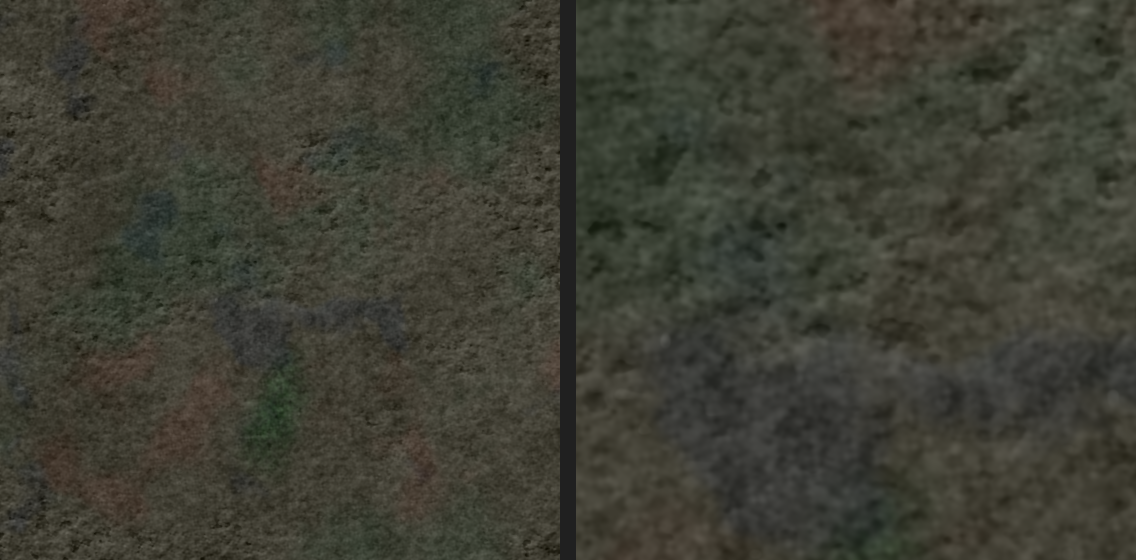
Left, the full canvas; right, a detail of the centre.
Give the GLSL for this texture, as a Shadertoy shader.

```glsl
float hash(vec2 p) {
    return fract(sin(dot(p, vec2(127.1, 311.7))) * 43758.5453);
}

float noise(vec2 p) {
    vec2 cell = floor(p), f = fract(p);
    f = f * f * (3.0 - 2.0 * f);
    float low = mix(hash(cell), hash(cell + vec2(1, 0)), f.x);
    float high = mix(hash(cell + vec2(0, 1)), hash(cell + vec2(1, 1)), f.x);
    return mix(low, high, f.y);
}

// Fractal noise around 0.5; each octave is turned to hide the grid
float fbm(vec2 p, int octaves) {
    float sum = 0.0, total = 0.0, weight = 1.0;
    for (int i = 0; i < octaves; i++) {
        sum += weight * noise(p);
        total += weight;
        weight *= 0.55;
        p = mat2(1.6, 1.2, -1.2, 1.6) * p + 17.3;
    }
    return sum / total;
}

float soilHeight(vec2 uv) {
    return fbm(uv * vec2(52.0, 66.0), 3);
}

void mainImage(out vec4 fragColor, in vec2 fragCoord) {
    vec2 uv = fragCoord / iResolution.y;
    vec2 warped = uv + 0.06 * (vec2(fbm(uv * 14.0, 4), fbm(uv * 14.0 + 40.0, 4)) - 0.5);

    // Broad clouds, clumps and fine grain
    float tone = 0.10 * (fbm(warped * 6.0 + 3.0, 5) - 0.5);
    tone += 0.09 * (fbm(uv * 38.0 + 9.0, 3) - 0.5);
    tone += 0.065 * (noise(uv * vec2(125.0, 150.0) + 5.0) - 0.5);
    tone += 0.065 * (noise(mat2(0.8, 0.6, -0.6, 0.8) * uv * 240.0) - 0.5);

    // Crumbly relief lit from the upper left
    float rough = smoothstep(0.35, 0.7, fbm(warped * 5.0 + 21.0, 3));
    float height = soilHeight(uv);
    float slope = height - soilHeight(uv + vec2(-0.002, 0.003));
    tone += slope * mix(0.14, 0.36, rough);

    // Dark pits and a few pale crumbs
    float pits = smoothstep(0.36, 0.22, height);
    tone -= pits * mix(0.025, 0.08, rough);
    float crumbs = smoothstep(0.80, 0.93, noise(uv * vec2(75.0, 95.0) + 60.0));
    tone += 0.035 * crumbs * smoothstep(0.45, 0.65, fbm(uv * 9.0 + 70.0, 3));

    // Faint moss, rust and slate stains
    float moss = smoothstep(0.52, 0.76, fbm(warped * 3.5 + 31.0, 4));
    float rust = smoothstep(0.62, 0.80, fbm(warped * 6.0 + 83.0, 3));
    float slate = smoothstep(0.64, 0.80, fbm(warped * 7.0 + 52.0, 3));
    vec3 color = vec3(0.262, 0.253, 0.209) + tone;
    color += moss * vec3(-0.034, 0.004, -0.004);
    color += rust * vec3(0.028, -0.010, -0.006);
    color += slate * vec3(-0.038, -0.028, 0.004);

    // One upright tuft of moss with mottled leaves
    vec2 tuft = (warped - vec2(0.49, 0.27)) * mat2(0.96, -0.28, 0.28, 0.96);
    float cover = smoothstep(1.2, 0.15, length(tuft / vec2(0.065, 0.135)));
    float leaves = fbm(uv * vec2(110.0, 85.0) + 11.0, 2) - 0.5;
    color += cover * (vec3(-0.062, 0.002, -0.026) + leaves * vec3(0.10, 0.16, 0.10));

    fragColor = vec4(clamp(color, 0.0, 1.0), 1.0);
}
```
